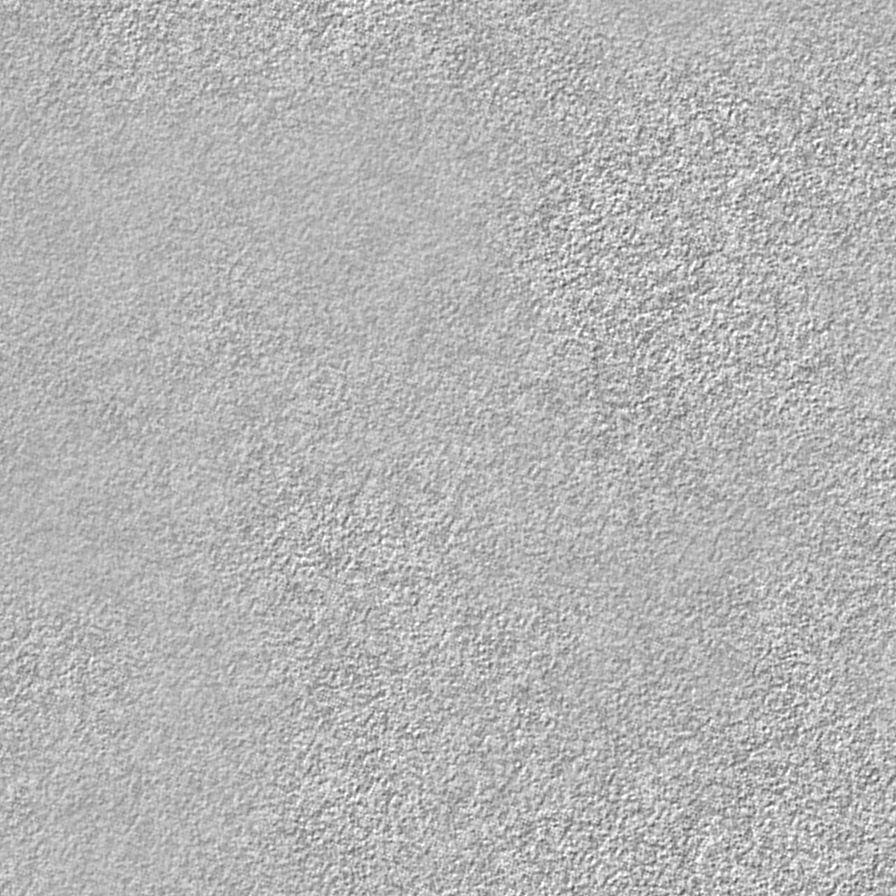
This texture is drawn by a WebGL 1 fragment shader. Its source:

```glsl
precision highp float;

// Fine grey grained plaster: two octaves of value noise form a height field,
// lit from the upper left as a relief. Broad soft patches vary the contrast
// from calm to rough, and a faint mottling drifts the overall tone.

uniform vec2 u_resolution;

const float BASE_GREY = 0.708;
const float COARSE_GRAINS = 225.0;   // grains across the canvas
const float FINE_GRAINS = 385.0;
const float COARSE_SHARE = 0.6;
const vec2 LIGHT_DIR = vec2(-0.64, 0.77);
const float RELIEF_STEP = 0.0015;    // half the distance between height samples
const float RELIEF_GAIN = 0.8;
const float BODY_GAIN = 0.55;
const float CALM_CONTRAST = 0.27;
const float ROUGH_CONTRAST = 0.70;
const float PATCH_SCALE = 3.2;
const float CALM_BAND = 0.22;        // how much calmer the middle height is
const float MOTTLE_SCALE = 38.0;
const float MOTTLE_AMOUNT = 0.035;
const float DRIFT_AMOUNT = 0.03;

float hash(vec2 cell) {
  vec3 p = fract(vec3(cell.xyx) * 0.1031);
  p += dot(p, p.yzx + 33.33);
  return fract((p.x + p.y) * p.z);
}

float valueNoise(vec2 p) {
  vec2 cell = floor(p);
  vec2 f = fract(p);
  vec2 s = f * f * (3.0 - 2.0 * f);
  float low = mix(hash(cell), hash(cell + vec2(1.0, 0.0)), s.x);
  float high = mix(hash(cell + vec2(0.0, 1.0)), hash(cell + vec2(1.0)), s.x);
  return mix(low, high, s.y);
}

vec2 rotate(vec2 p, float angle) {
  float c = cos(angle);
  float s = sin(angle);
  return vec2(c * p.x - s * p.y, s * p.x + c * p.y);
}

// Layered noise for the broad patches
float cloud(vec2 p) {
  float sum = 0.0;
  float weight = 0.5;
  for (int i = 0; i < 4; i++) {
    sum += weight * valueNoise(p);
    p = rotate(p, 0.7) * 2.03 + 17.3;
    weight *= 0.5;
  }
  return sum / 0.9375;
}

// Rotated layers keep the noise lattices off the pixel axes
float grainHeight(vec2 uv) {
  float coarse = valueNoise(rotate(uv, 0.55) * COARSE_GRAINS + 311.0);
  float fine = valueNoise(rotate(uv, -0.35) * FINE_GRAINS + 727.0);
  return mix(fine, coarse, COARSE_SHARE);
}

void main() {
  vec2 uv = gl_FragCoord.xy / min(u_resolution.x, u_resolution.y);

  // Grain lit across the slope, plus some brightness from its height
  vec2 offset = LIGHT_DIR * RELIEF_STEP;
  float relief = grainHeight(uv - offset) - grainHeight(uv + offset);
  float body = grainHeight(uv) - 0.5;
  float grain = RELIEF_GAIN * relief + BODY_GAIN * body;

  // Rough and calm zones, calmer around the middle height
  float band = abs(uv.y - 0.5) * 2.0 - 0.5;
  float zone = cloud(uv * PATCH_SCALE + 5.7) + CALM_BAND * band;
  float contrast = mix(CALM_CONTRAST, ROUGH_CONTRAST, smoothstep(0.27, 0.73, zone));

  // Faint tone changes
  float mottle = MOTTLE_AMOUNT * (valueNoise(rotate(uv, 0.3) * MOTTLE_SCALE + 91.0) - 0.5);
  float drift = DRIFT_AMOUNT * (cloud(uv * 4.0 + 43.0) - 0.5);

  float grey = BASE_GREY + contrast * grain + mottle + drift;
  gl_FragColor = vec4(vec3(clamp(grey, 0.0, 1.0)), 1.0);
}
```
